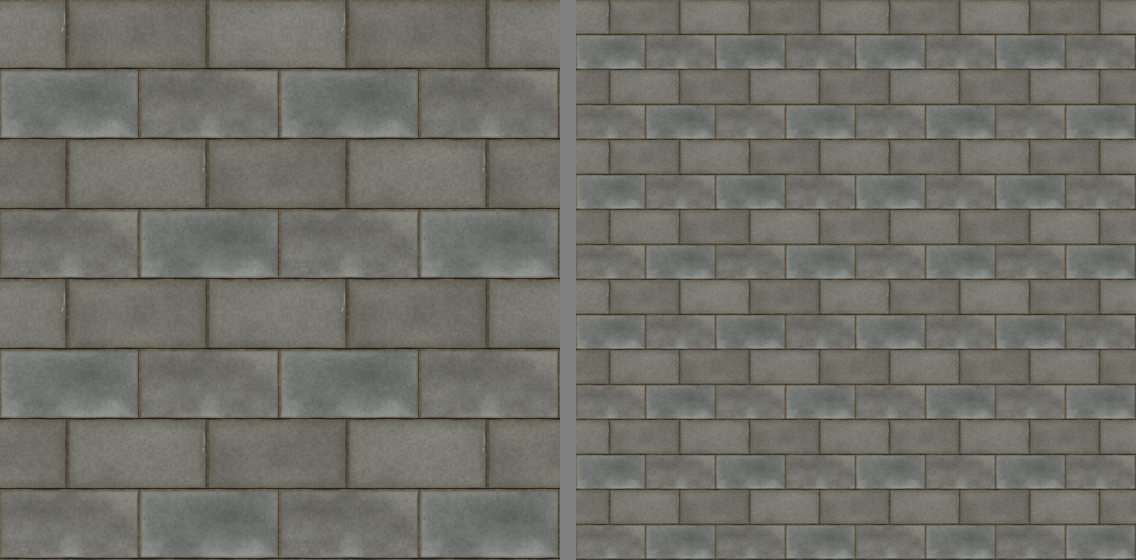
Left, the tile; right, the same tile 2 across and 2 down.
Give the GLSL for this texture, as a WebGL 1 fragment shader.

```glsl
precision highp float;
// Running-bond wall of weathered grey concrete blocks with thin, dark, earthy joints.
uniform vec2 u_resolution;

#define COLS 4.0
#define ROWS 8.0
#define JOINT_WIDTH 0.0066
#define CRACK_WIDTH 0.0024
#define BED_MORTAR 0.0042
#define PLAIN_COOL vec3(0.468, 0.482, 0.468)
#define PLAIN_WARM vec3(0.477, 0.475, 0.451)
#define STAGGER_COOL vec3(0.456, 0.456, 0.428)
#define STAGGER_WARM vec3(0.446, 0.438, 0.406)
#define PALE_BLOOM vec3(0.62, 0.63, 0.61)
#define MORTAR vec3(0.400, 0.370, 0.315)
#define GRIME vec3(0.32, 0.305, 0.265)

const vec3 CRACK = vec3(0.12, 0.105, 0.085);
const float CORNER = 0.0025;

float hash(vec2 p) {
  vec3 q = fract(p.xyx * vec3(0.1031, 0.1030, 0.0973));
  q += dot(q, q.yzx + 33.33);
  return fract((q.x + q.y) * q.z);
}

// Value noise that repeats after a whole number of cells.
float noise(vec2 uv, vec2 cells) {
  vec2 p = uv * cells, i = floor(p), f = fract(p);
  f = f * f * (3.0 - 2.0 * f);
  vec2 a = mod(i, cells), b = mod(i + 1.0, cells);
  return mix(mix(hash(a), hash(vec2(b.x, a.y)), f.x),
             mix(hash(vec2(a.x, b.y)), hash(b), f.x), f.y);
}

float mottling(vec2 uv) {
  float sum = 0.0, weight = 0.5;
  vec2 cells = vec2(11.0, 15.0);
  for (int i = 0; i < 4; i++) {
    sum += weight * noise(uv, cells);
    cells *= 2.0;
    weight *= 0.55;
  }
  return sum;
}

// Wrapping cellular noise: round specks in a chosen share of the cells.
float specks(vec2 uv, float cells, float share) {
  vec2 p = uv * cells, i = floor(p);
  float mark = 0.0;
  for (int y = -1; y <= 1; y++) {
    for (int x = -1; x <= 1; x++) {
      vec2 cell = i + vec2(float(x), float(y));
      vec2 key = mod(cell, cells);
      vec2 center = cell + vec2(hash(key + 7.0), hash(key + 31.0));
      float radius = 0.15 + 0.28 * hash(key + 53.0);
      float spot = 1.0 - smoothstep(radius * 0.3, radius, length(p - center));
      mark = max(mark, spot * step(hash(key + 71.0), share));
    }
  }
  return mark;
}

float cover(float dist, float blur) {
  return 1.0 - smoothstep(-blur, blur, dist);
}

void main() {
  vec2 uv = gl_FragCoord.xy / u_resolution;
  vec2 fold = fract(uv * 2.0);
  float blur = 0.75 / min(u_resolution.x, u_resolution.y);

  // Block layout with slightly wavering edges.
  vec2 waver = vec2(noise(fold, vec2(24.0)), noise(fold + 0.37, vec2(20.0))) - 0.5;
  vec2 p = uv - vec2(0.0, 0.0026) + waver * 0.0011;
  float row = mod(floor(p.y * ROWS), ROWS);
  float stagger = mod(row, 2.0);
  float x = (p.x + mix(0.001, 0.0045, stagger)) * COLS + 0.5 * stagger;
  vec2 id = vec2(mod(floor(x), COLS), row);
  vec2 cell = vec2(fract(x), fract(p.y * ROWS));
  vec2 size = 1.0 / vec2(COLS, ROWS);
  vec2 low = cell * size, high = (1.0 - cell) * size;

  // Rounded face outline; the mortar bed shows along the top edge.
  float width = JOINT_WIDTH * mix(0.72, 1.0, stagger);
  vec2 inset = vec2(0.5 * width, 0.5 * CRACK_WIDTH);
  vec2 gap = max(inset - low, vec2(inset.x, BED_MORTAR) - high) + CORNER;
  float face = length(max(gap, 0.0)) + min(max(gap.x, gap.y), 0.0) - CORNER;

  // Four kinds of block recur: warm or cool, in plain or staggered courses.
  float warm = 1.0 - mod(id.x + floor(row * 0.5), 2.0);
  float plain = 1.0 - stagger;
  vec2 own = low + vec2(0.31 * warm, 0.43 * stagger) + 0.11;
  float cloud = mottling(own);
  float grain = noise(fold, vec2(128.0)) - 0.5;
  vec3 color = mix(mix(PLAIN_COOL, PLAIN_WARM, warm),
                   mix(STAGGER_COOL, STAGGER_WARM, warm), stagger);
  color *= 1.0 + 0.03 * (hash(id + 17.0) - 0.5) + 0.105 * grain;
  color *= 1.0 + mix(0.42, 0.26, stagger) * (cloud - 0.5);

  // Darker heart, pale foot and rim on plain courses; dusky rim on staggered ones.
  float heart = 1.0 - smoothstep(0.1, 0.6, length((cell - vec2(0.52, 0.6)) * vec2(0.9, 1.0)));
  color *= 1.0 - 0.12 * heart * plain + 0.03 * heart * stagger;
  float foot = 1.0 - smoothstep(0.0, 0.5, cell.y);
  float rim = 1.0 - smoothstep(0.002, 0.018, -face);
  float patchy = smoothstep(0.34, 0.66, cloud);
  float bloom = (0.34 * foot + 0.26 * rim) * patchy * plain;
  bloom += specks(own, 170.0, 0.3) * (0.05 + 0.4 * foot * patchy) * (0.25 + 0.75 * plain);
  color *= 1.0 - vec3(0.07, 0.08, 0.11) * rim * mix(0.35, 1.0, stagger);

  // Chipped right edge on cool staggered blocks.
  float chip = cover(abs(high.x - 0.0075 - waver.y * 0.005) - 0.0014, 0.0015);
  chip *= smoothstep(0.48, 0.6, cell.y) * (1.0 - smoothstep(0.74, 0.86, cell.y));
  bloom += chip * stagger * (1.0 - warm) * smoothstep(0.2, 0.5, noise(own, vec2(140.0)));
  color = mix(color, PALE_BLOOM, clamp(bloom, 0.0, 0.9));
  color = mix(color, GRIME, 0.4 * specks(own + 0.43, 170.0, 0.03));
  color = mix(color, MORTAR, 0.55 * (1.0 - smoothstep(0.0, 0.005, -face)));

  // Joints: earthy mortar, grimier in the staggered upright joints.
  float upright = cover(min(low.x, high.x) - width * 0.6, blur);
  vec3 joint = mix(MORTAR, GRIME, upright * mix(0.1, 0.9, stagger));
  joint *= 0.9 + 0.2 * noise(fold, vec2(75.0)) + 0.2 * grain;
  color = mix(joint, color, cover(face, blur));

  // Dark open cracks along the beds and the left side of upright joints.
  float ragged = 0.6 + 0.75 * noise(fold, vec2(20.0, 32.0));
  float bed = cover(min(low.y, high.y) - 0.5 * CRACK_WIDTH * ragged, blur);
  float side = cover(abs(high.x - 0.36 * width) - 0.3 * CRACK_WIDTH * ragged, blur);
  color = mix(color, CRACK, max(bed * 0.95, side * 0.5));
  gl_FragColor = vec4(color, 1.0);
}
```
